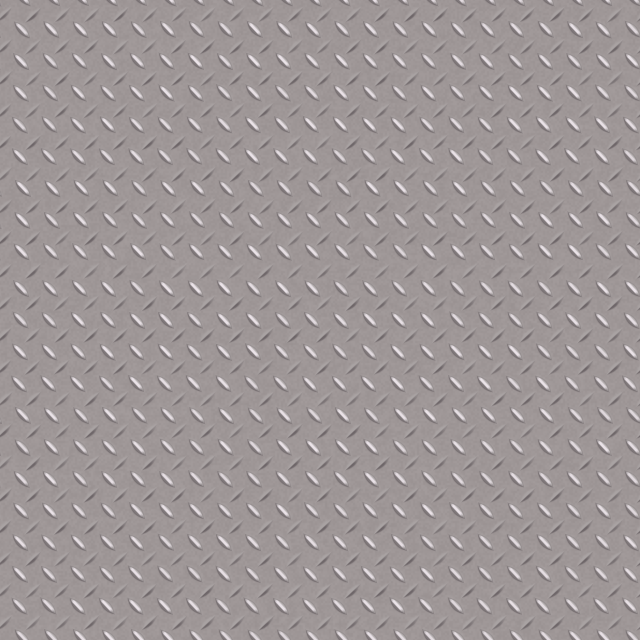
Give the GLSL for this texture, as a Shadertoy shader.

```glsl
// Steel tread plate: rows of bright raised lugs crossed with rows of faint, dark-edged lugs.
#define GRID vec2(22.0, 20.0)            // lugs across and down
#define BRIGHT_ORIGIN vec2(0.033, 0.047) // first bright lug, from the top left
#define FAINT_ORIGIN vec2(0.0515, 0.0235) // first faint lug, from the top left
#define BRIGHT_HALF vec2(0.0158, 0.0050) // half length and half width
#define FAINT_HALF vec2(0.0140, 0.0034)
#define ROW_DRIFT vec2(0.0065, 0.0078)   // range of row misplacement
#define GRAIN 0.030
#define STEEL vec3(0.62, 0.59, 0.59)
#define SHADOW vec3(0.43, 0.40, 0.41)
#define GLINT vec3(0.91, 0.88, 0.90)
#define SHEEN vec3(0.70, 0.68, 0.68)

float hash(vec2 cell) {
    uvec2 n = uvec2(ivec2(cell)) * uvec2(1597334677u, 3812015801u);
    uint h = (n.x ^ n.y) * 1597334677u;
    h = (h ^ (h >> 15)) * 2246822519u;
    return float((h ^ (h >> 13)) >> 8) / 16777216.0;
}

// Value noise that wraps after `period` lattice cells.
float wrapNoise(vec2 uv, float period) {
    vec2 p = uv * period, cell = floor(p), f = fract(p);
    f = f * f * (3.0 - 2.0 * f);
    vec2 a = mod(cell, period), b = mod(cell + 1.0, period);
    return mix(mix(hash(a), hash(vec2(b.x, a.y)), f.x),
               mix(hash(vec2(a.x, b.y)), hash(b), f.x), f.y);
}

// Offset from the nearest lug centre, in canvas units; also gives its wrapped cell.
vec2 lugOffset(vec2 p, vec2 origin, float drift, out vec2 cell) {
    vec2 g = (p - origin) * GRID;
    cell.y = mod(floor(g.y + 0.5), GRID.y);
    // Rows slip in slow sawtooth steps that close over the full height.
    vec2 saw = fract(vec2(3.0, 1.0) * (cell.y - vec2(5.0, 8.0)) / GRID.y + 0.001);
    vec2 slip = drift * ROW_DRIFT * (0.5 - saw);
    g.x -= slip.x * GRID.x;
    cell.x = mod(floor(g.x + 0.5), GRID.x);
    vec2 offset = (fract(g + 0.5) - 0.5) / GRID;
    offset.y -= slip.y;
    vec2 jitter = vec2(hash(cell + 31.0), hash(cell + 67.0)) - 0.5;
    return offset - 0.0012 * jitter;
}

// Turns an offset to (along, across) the lug.
vec2 lugAxes(vec2 offset, vec2 along) {
    return vec2(dot(offset, along), dot(offset, vec2(along.y, -along.x)));
}

// Signed distance, approximately, to a pointed lens.
float lens(vec2 p, vec2 halfSize) {
    float t = p.x / halfSize.x;
    return abs(p.y) - halfSize.y * (1.0 - t * t);
}

float glow(float d, float width) {
    float t = max(d, 0.0) / width;
    return exp(-t * t);
}

// Lug falling to the right, lit on its ridge and upper flank.
vec3 brightLug(vec3 color, vec2 p, float tone, float aa) {
    float d = lens(p, BRIGHT_HALF);
    float end = p.x / BRIGHT_HALF.x, side = p.y / BRIGHT_HALF.y;
    float lower = smoothstep(0.5, -0.5, side);
    color = mix(color, SHEEN, 0.35 * glow(d, 0.0035) * (1.0 - lower));
    color = mix(color, SHADOW, glow(d, 0.0016) * mix(0.35, 0.85, lower));
    float ridge = smoothstep(-0.60, -0.05, side) * (1.0 - smoothstep(0.25, 0.85, side));
    ridge *= 1.0 - smoothstep(0.45, 0.95, abs(end + 0.08));
    vec3 body = mix(mix(SHEEN, SHADOW, 0.75 * lower), GLINT, ridge * mix(0.85, 1.05, tone));
    return mix(color, body, smoothstep(aa, -aa, d));
}

// Lug rising to the right, almost plate coloured, with a dark lower flank.
vec3 faintLug(vec3 color, vec2 p, float tone, float aa) {
    float d = lens(p, FAINT_HALF);
    float end = p.x / FAINT_HALF.x, side = p.y / FAINT_HALF.y;
    float lower = smoothstep(0.35, -0.45, side);
    float fade = mix(1.0, 0.45, smoothstep(-0.2, 0.9, end)) * mix(0.75, 1.1, tone);
    color = mix(color, SHEEN, 0.40 * glow(d, 0.0022) * (1.0 - lower));
    color = mix(color, SHADOW, 0.60 * fade * glow(d, 0.0015) * lower);
    vec3 body = mix(mix(STEEL, SHEEN, 0.55), SHADOW, min(lower * fade, 1.0));
    return mix(color, body, smoothstep(aa, -aa, d));
}

void mainImage(out vec4 fragColor, in vec2 fragCoord) {
    vec2 uv = fragCoord / iResolution.xy;
    vec2 p = vec2(uv.x, 1.0 - uv.y);
    float aa = 0.8 / iResolution.y;

    // Plate with fine grain and slight mottling
    float grain = wrapNoise(uv, 320.0) - 0.5 + 0.4 * (wrapNoise(uv, 90.0) - 0.5);
    vec3 color = STEEL + GRAIN * grain;

    // Raised lugs
    vec2 cell;
    vec2 offset = lugOffset(p, FAINT_ORIGIN, 0.2, cell);
    color = faintLug(color, lugAxes(offset, normalize(vec2(1.0, -0.95))), hash(cell + 7.0), aa);
    offset = lugOffset(p, BRIGHT_ORIGIN, 1.0, cell);
    color = brightLug(color, lugAxes(offset, normalize(vec2(0.94, 1.0))), hash(cell + 113.0), aa);

    fragColor = vec4(color, 1.0);
}
```
